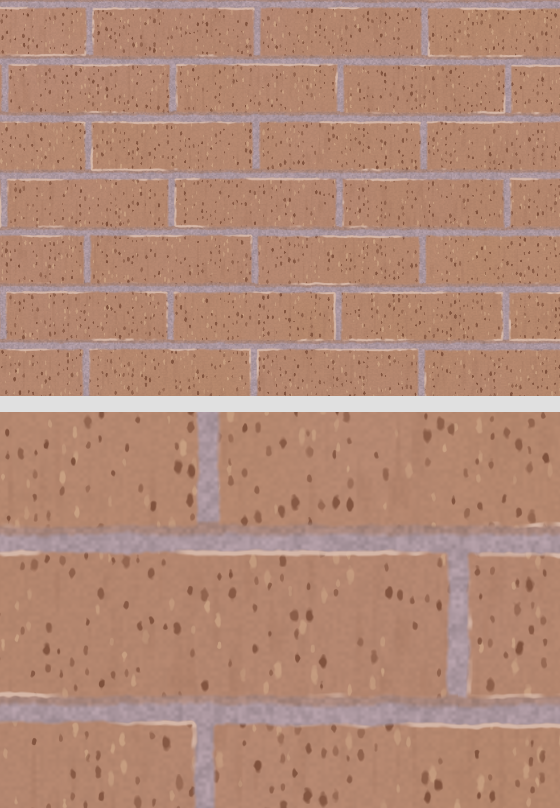
Top: the whole. Bottom: its middle third, enlarged.
A Shadertoy shader for this texture:

```glsl
const float ROW_PITCH = 0.1437;
const float BRICK_PITCH = 0.4234;
const vec2 JOINT = vec2(0.017, 0.023);
const float TOP_JOINT = 0.009;       // centre of the first bed joint, from the top
const float EVEN_SHIFT = 0.226;      // first upright joint of even rows
const float ROW_DRIFT = 0.0014;      // leftward drift per row
const float CORNER = 0.003;
const float EDGE_WOBBLE = 0.0028;
const float SHADE_DEPTH = 0.010;     // sandy band under each brick
const vec2 DARK_CELL = vec2(0.011, 0.019);
const vec2 LIGHT_CELL = vec2(0.010, 0.023);
const float DARK_DENSITY = 0.36;
const float LIGHT_DENSITY = 0.22;

const vec3 CLAY = vec3(0.71, 0.53, 0.42);
const vec3 CLAY_PINK = vec3(0.72, 0.54, 0.46);
const vec3 CLAY_DEEP = vec3(0.65, 0.47, 0.38);
const vec3 MORTAR = vec3(0.67, 0.59, 0.62);
const vec3 MORTAR_SANDY = vec3(0.65, 0.51, 0.46);
const vec3 CHALK = vec3(0.87, 0.76, 0.70);
const vec3 DARK_SPECK = vec3(0.46, 0.28, 0.20);
const vec3 LIGHT_SPECK = vec3(0.82, 0.67, 0.54);

float hash(vec2 p) {
    return fract(sin(dot(p, vec2(127.1, 311.7))) * 43758.5453);
}

float noise(vec2 p) {
    vec2 i = floor(p), f = fract(p);
    f = f * f * (3.0 - 2.0 * f);
    return mix(mix(hash(i), hash(i + vec2(1, 0)), f.x),
               mix(hash(i + vec2(0, 1)), hash(i + vec2(1, 1)), f.x), f.y);
}

float roundBox(vec2 p, vec2 halfSize, float r) {
    vec2 q = abs(p) - halfSize + r;
    return length(max(q, 0.0)) + min(max(q.x, q.y), 0.0) - r;
}

// Tall irregular flecks, one candidate per staggered cell
float flecks(vec2 p, vec2 cell, float density, float seed) {
    vec2 g = p / cell;
    g.y += 7.0 * hash(vec2(floor(g.x), seed));
    vec2 id = floor(g) + seed;
    vec2 centre = 0.35 + 0.3 * vec2(hash(id), hash(id + 17.3));
    float pick = hash(id + 41.7);
    float size = mix(0.14, 0.36, pow(hash(id + 5.9), 1.6));
    float r = length(fract(g) - centre) + 0.14 * (noise(p * 320.0) - 0.5);
    float strength = mix(0.45, 1.0, hash(id + 29.1));
    return strength * step(pick, density) * (1.0 - smoothstep(size * 0.55, size + 0.06, r));
}

void mainImage(out vec4 fragColor, in vec2 fragCoord) {
    vec2 p = fragCoord / iResolution.y;
    p.y = 1.0 - p.y;                 // measured downward
    float px = 1.0 / iResolution.y;

    // Running bond: alternate rows shift by half a brick
    float row = floor((p.y - TOP_JOINT) / ROW_PITCH);
    float shift = EVEN_SHIFT - ROW_DRIFT * row + 0.5 * BRICK_PITCH * mod(row, 2.0);
    float column = floor((p.x - shift) / BRICK_PITCH);
    vec2 id = vec2(column, row);
    vec2 pitch = vec2(BRICK_PITCH, ROW_PITCH);
    vec2 local = p - vec2(shift, TOP_JOINT) - (id + 0.5) * pitch;
    float tone = hash(id + 3.1);

    // Brick outline with a slightly worn edge
    vec2 halfSize = 0.5 * (pitch - JOINT);
    local.y += 0.003 * (hash(id + 8.4) - 0.5);
    float wobble = noise(p * 45.0) + 0.5 * noise(p * 190.0) - 0.75;
    float d = roundBox(local, halfSize, CORNER) + EDGE_WOBBLE * wobble;
    float brick = 1.0 - smoothstep(-0.0015 - px, 0.0015 + px, d);

    // Clay: broad mottling, vertical drag marks, grain and flecks
    float mottle = noise(p * vec2(9.0, 6.0) + 20.0);
    float drag = noise(p * vec2(150.0, 25.0));
    float grain = noise(p * 300.0) - 0.5;
    float pink = 0.6 * (1.0 - p.x * 0.6) * (1.0 - p.y * 0.6) + 0.6 * (mottle - 0.4);
    vec3 clay = mix(CLAY, CLAY_PINK, clamp(pink + 0.3 * tone, 0.0, 1.0));
    clay = mix(clay, CLAY_DEEP, 0.35 * smoothstep(0.55, 1.0, drag) + 0.2 * tone);
    clay *= 1.0 + 0.05 * grain;
    clay = mix(clay, LIGHT_SPECK, 0.7 * flecks(p, LIGHT_CELL, LIGHT_DENSITY, 61.0));
    clay = mix(clay, DARK_SPECK, 0.85 * flecks(p, DARK_CELL, DARK_DENSITY, 13.0));

    // Mortar: lavender, sandy just below each brick
    float below = local.y - halfSize.y + 0.004 * wobble;
    float sandy = smoothstep(-0.004, 0.0, below) * (1.0 - smoothstep(0.4, 1.0, below / SHADE_DEPTH));
    vec3 mortar = mix(MORTAR, MORTAR_SANDY, 0.85 * sandy);
    mortar *= 1.0 + 0.13 * grain + 0.08 * (noise(p * 130.0) - 0.5);

    vec3 color = mix(mortar, clay, brick);

    // Patchy chalk along the arrises, strongest on top
    float rim = 1.0 - smoothstep(0.0006, 0.0022 + px, abs(d + 0.001));
    float topEdge = smoothstep(0.006, 0.0, local.y + halfSize.y);
    float patchy = noise(p * vec2(11.0, 9.0) + 31.0 * tone) + 0.3 * noise(p * 90.0);
    float chalk = smoothstep(0.75, 1.0, patchy + 0.2 * topEdge);
    color = mix(color, CHALK, 0.8 * rim * chalk);

    fragColor = vec4(color, 1.0);
}
```
